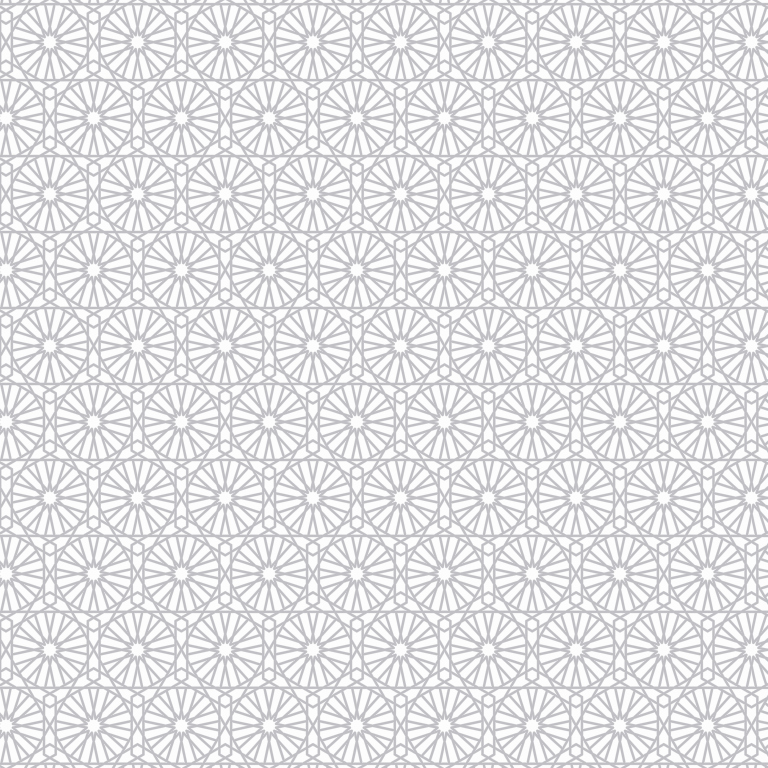
A WebGL 2 fragment shader for this pattern:

```glsl
#version 300 es
precision highp float;
// Lattice of twelve-fold rosettes in grey strapwork on near-white.
// Each point is folded into one hexagonal cell, then into half of a 30 degree
// sector, where a few line segments give the distance to the nearest strap.
uniform vec2 u_resolution;
out vec4 fragColor;

const float PI = 3.14159265;

float segmentDistance(vec2 p, vec2 a, vec2 b) {
    vec2 ab = b - a;
    vec2 ap = p - a;
    return length(ap - ab * clamp(dot(ap, ab) / dot(ab, ab), 0.0, 1.0));
}

// Offset from the nearest centre of a triangular lattice with unit pitch.
vec2 hexCell(vec2 p) {
    vec2 period = vec2(1.0, sqrt(3.0));
    vec2 a = mod(p + 0.5 * period, period) - 0.5 * period;
    vec2 b = mod(p, period) - 0.5 * period;
    return dot(a, a) < dot(b, b) ? a : b;
}

float rosetteDistance(vec2 p) {
    // Fold into the sector: x runs outward along its axis, y is mirrored.
    float angle = atan(p.y, p.x);
    float sector = floor(angle / (PI / 6.0) + 0.5);
    angle -= sector * PI / 6.0;
    vec2 q = length(p) * vec2(cos(angle), abs(sin(angle)));

    // Ring of two crossed hexagons, with tips halfway to the neighbours.
    float ring = 0.5 * cos(PI / 6.0);
    vec2 corner = ring * vec2(1.0, tan(PI / 12.0));
    vec2 tip = vec2(0.5, 0.0);
    float d = min(abs(q.x - ring), segmentDistance(q, corner, tip));

    // Central star, whose edges cross and spread into the petal sides.
    float slope = tan(radians(12.0));
    vec2 starPoint = vec2(0.18, 0.0);
    float notchX = starPoint.x * slope / (slope + tan(PI / 12.0));
    vec2 notch = notchX * vec2(1.0, tan(PI / 12.0));
    vec2 sideEnd = vec2(ring, slope * (ring - starPoint.x));
    d = min(d, segmentDistance(q, notch, starPoint));
    d = min(d, segmentDistance(q, starPoint, sideEnd));

    // Small hexagons where three rosettes meet, on every other axis.
    if (mod(sector, 2.0) > 0.5) {
        float side = 1.0 / sqrt(3.0) - 0.5;
        vec2 hexCorner = tip + side * vec2(0.5, 0.5 * sqrt(3.0));
        d = min(d, segmentDistance(q, tip, hexCorner));
    }
    return d;
}

void main() {
    float pitch = 0.1142;
    vec2 uv = gl_FragCoord.xy / u_resolution.y;
    float d = rosetteDistance(hexCell((uv - vec2(0.4075, 0.5495)) / pitch));

    float halfWidth = 0.0142;
    float soft = 0.75 / (u_resolution.y * pitch);
    float strap = 1.0 - smoothstep(halfWidth - soft, halfWidth + soft, d);

    vec3 paper = vec3(0.992);
    vec3 grey = vec3(0.75, 0.75, 0.77);
    fragColor = vec4(mix(paper, grey, strap), 1.0);
}
```
